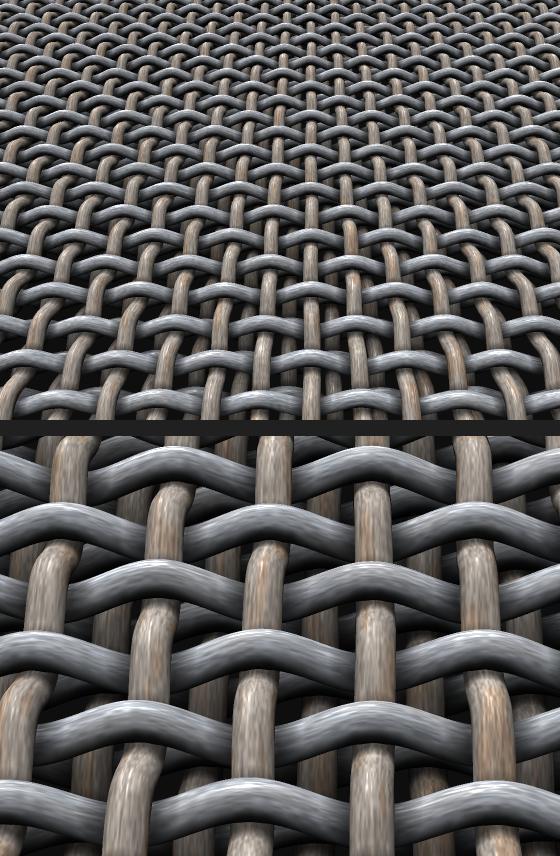
Top, the full canvas; bottom, a detail of the centre.
This texture is drawn by a Shadertoy shader. Its source:

```glsl
// Two stacked sheets of plain-woven steel wire seen at a slant. Each wire is a
// cosine-crimped tube found by ray marching; brown warp wires run into the
// distance, blue-grey weft wires run across, with streaks and worn highlights.

const float PI = 3.14159265;
const float ROW_PITCH = 0.95;
const float RADIUS = 0.178;
const float CRIMP = 0.155;
const float CAMERA_HEIGHT = 11.07;

float hash(vec2 p) {
    p = fract(p * vec2(0.1031, 0.1137));
    p += dot(p, p.yx + 33.33);
    return fract((p.x + p.y) * p.x * 17.3);
}

float noise(vec2 p) {
    vec2 i = floor(p), f = fract(p);
    f = f * f * (3.0 - 2.0 * f);
    return mix(mix(hash(i), hash(i + vec2(1, 0)), f.x),
               mix(hash(i + vec2(0, 1)), hash(i + vec2(1, 1)), f.x), f.y);
}

// One sheet: x is distance, y is 1 on warp wires, z is the wire number
vec3 sheet(vec3 p, float seed) {
    vec2 cell = vec2(p.x, p.y / ROW_PITCH);
    vec2 id = round(cell);
    vec2 sway = 0.07 * vec2(hash(vec2(id.x + 50.0, seed)), hash(vec2(id.y + 90.0, seed))) - 0.035;
    sway += 0.018 * sin(p.yx * 1.3 + id * 2.4);
    float warp = length(vec2(p.x - id.x - sway.x, p.z - CRIMP * cos(PI * (cell.y - id.x))));
    float weft = length(vec2(p.y - id.y * ROW_PITCH - sway.y, p.z + CRIMP * cos(PI * (cell.x - id.y))));
    return warp < weft ? vec3(warp - RADIUS, 1.0, id.x) : vec3(weft - RADIUS, 0.0, id.y);
}

vec3 mesh(vec3 p) {
    p.y -= 6.93;
    vec3 upper = sheet(p, 1.0);
    vec3 lower = sheet(p + vec3(0.5, 0.36, 0.86), 7.0);
    return upper.x < lower.x ? upper : lower;
}

vec3 surfaceNormal(vec3 p) {
    vec2 e = vec2(0.004, 0.0);
    float d = mesh(p).x;
    return normalize(vec3(mesh(p + e.xyy).x, mesh(p + e.yxy).x, mesh(p + e.yyx).x) - d);
}

// Steel colour with streaks along the wire, scuffs and shading from the sky
vec3 steel(vec3 p, vec3 wire) {
    vec3 n = surfaceNormal(p);
    bool isWarp = wire.y > 0.5;
    float along = isWarp ? p.y : p.x;
    float across = isWarp ? n.x : n.y;
    float streak = noise(vec2(along * 2.5, across * 9.0 + wire.z * 17.0) + 200.0);
    float grain = noise(vec2(along * 13.0, across * 15.0 + wire.z * 31.0) + 700.0);
    float scuff = smoothstep(0.5, 0.85, 0.6 * streak + 0.4 * grain);

    vec3 tint = isWarp ? vec3(0.73, 0.69, 0.65) : vec3(0.74, 0.76, 0.79);
    tint *= 0.72 + 0.28 * streak + 0.28 * grain;
    float rust = smoothstep(0.55, 0.9, noise(vec2(along * 1.7, wire.z * 5.0 + across * 2.0) + 400.0));
    tint *= mix(vec3(1), vec3(1.0, 0.88, 0.77), rust * (isWarp ? 0.7 : 0.15));

    float sky = pow(0.5 + 0.5 * dot(n, normalize(vec3(-0.15, 0.25, 1.0))), 1.5);
    float depthShade = mix(0.12, 1.0, smoothstep(-1.3, 0.12, p.z));
    float contact = 0.4 + 0.6 * clamp(mesh(p + n * 0.22).x / 0.2, 0.0, 1.0);
    float gloss = pow(max(dot(n, normalize(vec3(-0.1, 0.08, 1.0))), 0.0), 22.0);
    float wear = gloss * (0.16 + 0.5 * scuff) * (isWarp ? 0.5 : 1.0);
    return (tint * sky + wear) * depthShade * contact;
}

vec3 render(vec2 p) {
    // Camera pitched down, with its vanishing point right of the centre
    p.x -= 0.073;
    vec3 ray = normalize(vec3(p.x, 1.123 + 0.653 * p.y, -0.969 + 0.757 * p.y));
    float t = (CAMERA_HEIGHT - 0.36) / -ray.z;
    for (int i = 0; i < 72; i++) {
        vec3 pos = vec3(0, 0, CAMERA_HEIGHT) + ray * t;
        if (pos.z < -1.25) break;
        vec3 wire = mesh(pos);
        if (wire.x < 0.004) return steel(pos, wire);
        t += wire.x * 0.85;
    }
    return vec3(0.06, 0.055, 0.06);
}

void mainImage(out vec4 fragColor, in vec2 fragCoord) {
    // Four samples per pixel smooth the edges
    vec3 color = vec3(0);
    for (int s = 0; s < 4; s++) {
        vec2 offset = vec2(s & 1, s >> 1) * 0.5 - 0.25;
        color += render((fragCoord + offset - 0.5 * iResolution.xy) / iResolution.y);
    }
    fragColor = vec4(clamp(color * 0.25, 0.0, 1.0), 1.0);
}
```
